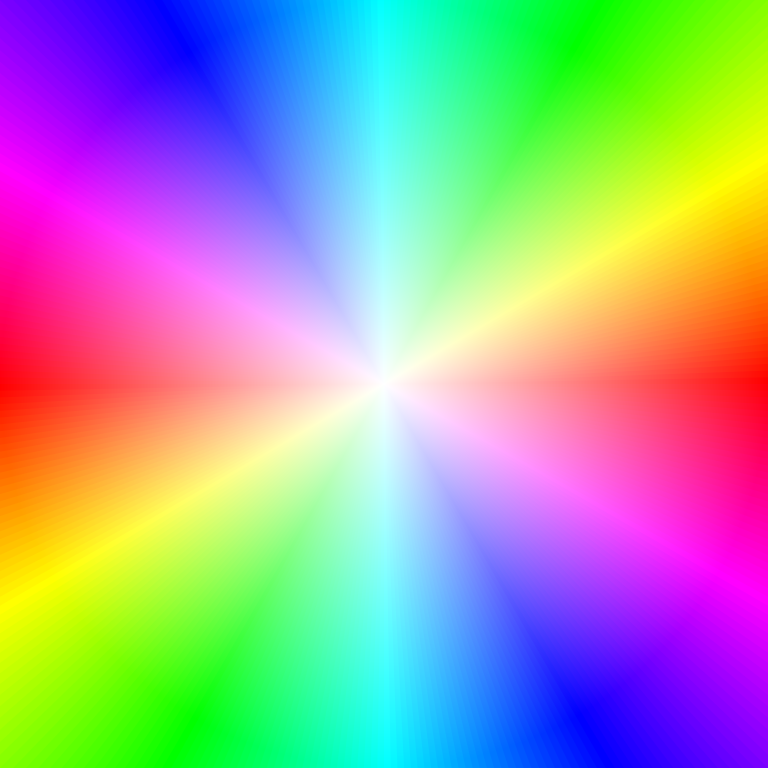
Write a WebGL 1 fragment shader that draws this background.

```glsl
precision highp float;
// Rainbow wheel: the hue runs twice around the centre in fine angular steps,
// while saturation grows from white at the middle to pure colour at the rim
// of the inscribed circle; the corners beyond it stay fully saturated.

#define HUE_TURNS 2.0     // full rainbows per revolution
#define SECTORS 360.0     // flat angular steps per revolution
#define RIM_RADIUS 0.5    // radius of full saturation, in canvas units
#define BRIGHTNESS 1.0

uniform vec2 u_resolution;

const float TAU = 6.283185;

// Fully saturated colour for a hue in turns
vec3 hueColor(float hue) {
  vec3 wheel = fract(hue + vec3(0.0, 2.0, 1.0) / 3.0) * 6.0;
  return clamp(abs(wheel - 3.0) - 1.0, 0.0, 1.0);
}

// Floor with its jumps softened over the given width
float softFloor(float x, float width) {
  float jump = floor(x + 0.5);
  return jump - 0.5 + clamp((x - jump) / width, -0.5, 0.5);
}

void main() {
  float side = min(u_resolution.x, u_resolution.y);
  vec2 p = (gl_FragCoord.xy - 0.5 * u_resolution) / side;
  float radius = max(length(p), 0.0001);

  // Angle in turns, split into sectors one pixel soft at their borders
  float turn = atan(p.y, p.x + 0.000001) / TAU;
  float softness = min(SECTORS / (TAU * radius * side), 1.0);
  float steppedTurn = softFloor(turn * SECTORS, softness) / SECTORS;

  // Fade from white to the pure hue
  float saturation = clamp(radius / RIM_RADIUS, 0.0, 1.0);
  vec3 color = mix(vec3(1.0), hueColor(steppedTurn * HUE_TURNS), saturation);
  gl_FragColor = vec4(color * BRIGHTNESS, 1.0);
}
```
